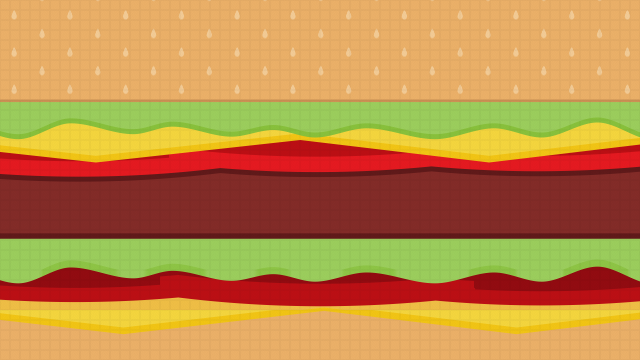
Give the GLSL for this background, as a Shadertoy shader.

```glsl
// A layered sandwich seen side-on: seeded bun, lettuce, cheese, tomato, patty.
// Each layer is one lower-edge curve; layers are painted from the bottom up,
// every one covering all that lies above its edge. A faint paper grid ends it.

// Virtual canvas: 768 x 432 units, y pointing down.
const float CANVAS_HEIGHT = 432.0;

const vec3 BUN = vec3(0.915, 0.685, 0.405);
const vec3 BUN_EDGE = vec3(0.80, 0.57, 0.33);
const vec3 SEED = vec3(0.945, 0.79, 0.58);
const vec3 LETTUCE = vec3(0.605, 0.80, 0.36);
const vec3 LETTUCE_EDGE = vec3(0.53, 0.75, 0.23);
const vec3 CHEESE = vec3(0.95, 0.83, 0.24);
const vec3 CHEESE_EDGE = vec3(0.94, 0.765, 0.08);
const vec3 CHEESE_SHADE = vec3(0.93, 0.74, 0.27);
const vec3 TOMATO = vec3(0.89, 0.10, 0.125);
const vec3 TOMATO_DARK = vec3(0.73, 0.06, 0.08);
const vec3 TOMATO_DEEP = vec3(0.57, 0.045, 0.065);
const vec3 PATTY = vec3(0.51, 0.17, 0.155);
const vec3 PATTY_EDGE = vec3(0.375, 0.10, 0.10);

// Extremes of the lettuce frill, as (x, height).
const vec2 FRILL[13] = vec2[13](
    vec2(22, 167), vec2(85, 148), vec2(160, 161), vec2(207, 152),
    vec2(278, 164), vec2(328, 156), vec2(378, 165), vec2(440, 154),
    vec2(522, 167), vec2(593, 154), vec2(650, 165), vec2(717, 147),
    vec2(785, 168));

// Smooth frill that eases from one extreme to the next.
float frill(float x) {
    float y = mix(150.0, FRILL[0].y, smoothstep(-50.0, FRILL[0].x, x));
    for (int i = 1; i < 13; i++)
        y = mix(y, FRILL[i].y, smoothstep(FRILL[i - 1].x, FRILL[i].x, x));
    return y;
}

// Rounded underside of one tomato slice.
float slice(float x, float center, float low) {
    float d = x - center;
    return low - 0.00036 * d * d;
}

// Two cheese corners hanging down to the same depth.
float corners(float x, vec2 tips, vec2 slopes, float low) {
    vec2 rise = abs(x - tips) * slopes;
    return low - min(rise.x, rise.y);
}

float coverage(float inside, float pixel) {
    return clamp(inside / pixel + 0.5, 0.0, 1.0);
}

// Paints everything above an edge height.
void layer(inout vec3 color, vec3 paint, float edge, float y, float pixel) {
    color = mix(color, paint, coverage(edge - y, pixel));
}

// Teardrop seeds in staggered rows.
float seedShape(vec2 p, float pixel) {
    vec2 spacing = vec2(66.9, 22.3);
    float row = floor(p.y / spacing.y - 0.3);
    float shift = 17.0 + 0.5 * spacing.x * mod(row, 2.0);
    vec2 q = vec2(mod(p.x - shift + 0.5 * spacing.x, spacing.x) - 0.5 * spacing.x,
                  p.y - 18.0 - row * spacing.y);
    q.x *= mix(1.0, 1.9, smoothstep(3.0, -6.0, q.y));
    return coverage(3.5 - length(q * vec2(1.0, 0.64)), pixel);
}

// Thin square grid with a soft woven grain.
float paper(vec2 p) {
    vec2 cell = abs(fract(p / 12.0 + 0.5) - 0.5) * 12.0;
    float lines = 1.0 - smoothstep(0.3, 1.3, min(cell.x, cell.y));
    float grain = sin(p.x * 2.1 + sin(p.y * 1.3)) * sin(p.y * 1.9 + sin(p.x * 0.7));
    return 1.0 - 0.035 * lines + 0.008 * grain;
}

void mainImage(out vec4 fragColor, in vec2 fragCoord) {
    float pixel = CANVAS_HEIGHT / iResolution.y;
    vec2 p = vec2(fragCoord.x, iResolution.y - fragCoord.y) * pixel;
    float x = p.x, y = p.y;
    float wave = frill(x);
    vec3 color = BUN;

    // Lower cheese, shaded beneath the tomato
    float cheese = corners(x, vec2(148, 620), vec2(0.116, 0.121), 401.0);
    layer(color, CHEESE_EDGE, cheese, y, pixel);
    layer(color, CHEESE, cheese - 8.0, y, pixel);
    layer(color, CHEESE_SHADE, min(cheese - 4.0, 372.0), y, pixel);

    // Lower tomato slices
    float middle = max(slice(x, 385.0, 367.5), slice(x, 650.0, 366.5));
    float tomato = max(slice(x, 90.0, 362.5), middle);
    float inMiddle = coverage(x - 192.0, pixel) * coverage(569.0 - x, pixel);
    layer(color, TOMATO_DARK, tomato, y, pixel);
    layer(color, TOMATO_DEEP, tomato - mix(17.0, 27.0, inMiddle), y, pixel);

    // Lower lettuce, shaded over its humps
    float hump = 1.0 - smoothstep(158.0, 160.0, wave);
    layer(color, mix(LETTUCE, LETTUCE_EDGE, 0.7 * hump), wave + 173.0, y, pixel);
    layer(color, LETTUCE, wave + 164.5, y, pixel);

    // Patty with dark rims
    float slices = max(slice(x, 380.0, 206.5), slice(x, 645.0, 205.5));
    float pattyTop = max(slice(x, 95.0, 212.0), slices);
    layer(color, PATTY_EDGE, 286.5, y, pixel);
    layer(color, PATTY, 280.0, y, pixel);
    layer(color, PATTY_EDGE, pattyTop + 6.0, y, pixel);

    // Upper tomato slices
    float rim = mix(slice(x, 95.0, 212.0), slices, coverage(x - 203.0, pixel));
    layer(color, TOMATO, pattyTop, y, pixel);
    layer(color, TOMATO_DARK, rim - 18.5, y, pixel);

    // Upper cheese and lettuce
    cheese = corners(x, vec2(115, 587), vec2(0.11, 0.119), 195.0);
    layer(color, CHEESE_EDGE, cheese, y, pixel);
    layer(color, CHEESE, cheese - 8.0, y, pixel);
    layer(color, LETTUCE_EDGE, wave, y, pixel);
    layer(color, LETTUCE, wave - 6.0, y, pixel);

    // Top bun and seeds
    layer(color, BUN_EDGE, 122.5, y, pixel);
    layer(color, BUN, 119.5, y, pixel);
    color = mix(color, SEED, seedShape(p, pixel) * step(y, 116.0));

    fragColor = vec4(color * paper(p), 1.0);
}
```
